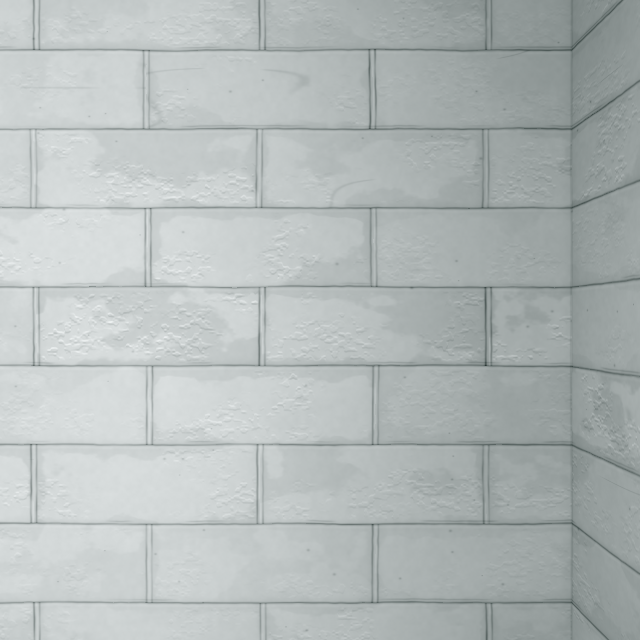
A three.js fragment shader for this texture:

```glsl
// Pale painted block wall in running bond, meeting a receding side wall at the right.
#define ROW_H 0.1233      // course height
#define ROW_BASE 0.0586   // height of the lowest bed joint
#define BRICK_W 0.353     // block length
#define JOINT_X 0.0555    // first upright joint of the odd courses
#define CORNER 0.893      // where the two walls meet
#define SPREAD 2.34       // perspective growth along the side wall
#define BED_WIDTH 0.0016  // half width of a bed joint line
#define WEAR 0.06         // contrast of the patchy paint
#define GRIT 0.09         // relief of the flaking areas

varying vec2 vUv;

float hash(vec2 p) {
  vec3 q = fract(p.xyx * vec3(0.1031, 0.1030, 0.0973));
  q += dot(q, q.yzx + 33.33);
  return fract((q.x + q.y) * q.z);
}

float noise(vec2 p) {
  vec2 i = floor(p), f = fract(p);
  f = f * f * (3.0 - 2.0 * f);
  return mix(mix(hash(i), hash(i + vec2(1.0, 0.0)), f.x),
             mix(hash(i + vec2(0.0, 1.0)), hash(i + 1.0), f.x), f.y);
}

float fbm(vec2 p) {
  float sum = 0.0, amp = 0.5;
  for (int i = 0; i < 5; i++) {
    sum += amp * noise(p);
    p = 2.03 * p + 17.3;
    amp *= 0.5;
  }
  return sum;
}

// Soft line profile around distance zero
float line(float d, float width) {
  return exp(-d * d / (width * width));
}

// Raised flecks of loose paint
float flecks(vec2 p) {
  return smoothstep(0.45, 0.75, 0.65 * noise(p) + 0.35 * noise(p * 2.1 + 8.0));
}

// Sparse small chips, one candidate per grid cell
float chips(vec2 p) {
  vec2 g = p * 26.0, cell = floor(g);
  vec2 center = 0.25 + 0.5 * vec2(hash(cell + 5.0), hash(cell + 61.0));
  vec2 d = (fract(g) - center) * vec2(0.8, 1.0) / 26.0;
  float radius = mix(0.0008, 0.0022, hash(cell + 23.0));
  return step(0.9, hash(cell + 91.0)) * line(length(d), radius);
}

// Broad light: bright at left centre, falling off towards the corner
float lighting(vec2 p, float side) {
  float rise = (p.y - 0.42) * (p.y - 0.42);
  float front = mix(0.834, 0.615, smoothstep(0.18, 0.93, p.x));
  front -= rise * (0.15 + 0.1 * p.x);
  float flank = 0.575 + 0.55 * (p.x - CORNER) - 0.25 * rise;
  return mix(front, flank, side);
}

void main() {
  vec2 p = vUv;
  float side = step(CORNER, p.x);

  // Unfold the side wall into wall coordinates
  float depth = max(p.x - CORNER, 0.0);
  vec2 wall = vec2(p.x + 0.8 * depth, 0.5 + (p.y - 0.5) / (1.0 + SPREAD * depth));
  vec2 bend = vec2(noise(wall * 11.0), noise(wall * 11.0 + 40.0)) - 0.5;
  bend += 0.4 * vec2(noise(wall * 90.0), noise(wall * 90.0 + 9.0)) - 0.2;
  vec2 q = wall + 0.0022 * bend;

  // Running bond: alternate courses shift by half a block
  float rowPos = (q.y - ROW_BASE) / ROW_H;
  float row = floor(rowPos);
  float colPos = (q.x - JOINT_X) / BRICK_W - 0.5 * (1.0 - mod(row, 2.0));
  colPos += 0.02 * (hash(vec2(row, 7.0)) - 0.5);
  vec2 id = vec2(mix(floor(colPos), 9.0, side), row);
  float bed = (fract(rowPos + 0.5) - 0.5) * ROW_H;
  float upright = mix((fract(colPos + 0.5) - 0.5) * BRICK_W, 1.0, side);
  float edge = min(abs(bed), abs(upright));

  // Patchy paint: lighter film inside each block, ragged grey stains at its rim
  float middle = line(p.y - 0.48, 0.3);
  float wear = mix(0.3, 1.0, hash(id + 31.0)) * mix(0.45, 1.0, middle);
  float cloud = fbm(wall * vec2(10.0, 16.0) + id * 7.0);
  float film = smoothstep(0.45, 0.53, cloud + 0.18 * smoothstep(0.0, 0.025, edge) - 0.1);
  float tone = lighting(p, side) + (film - 0.8) * WEAR * wear;
  tone += 0.018 * (hash(id + 12.0) - 0.5);
  tone += 0.04 * (fbm(wall * vec2(5.0, 8.0) + 3.0) - 0.48);
  tone += 0.03 * (fbm(wall * 110.0) - 0.48);

  // Fine flaking relief, lit from above, in the lower part of some blocks
  vec2 fine = wall * vec2(105.0, 165.0);
  float relief = flecks(fine) - flecks(fine + vec2(0.0, 0.45));
  float low = 1.0 - smoothstep(0.3, 0.7, fract(rowPos));
  float flake = smoothstep(0.53, 0.68, fbm(wall * vec2(11.0, 17.0) + id * 3.0) + 0.13 * low);
  tone += relief * GRIT * flake * wear * smoothstep(0.003, 0.012, edge);

  // Hairline cracks and chips
  float crack = line(noise(wall * vec2(3.0, 16.0) + id * 5.0) - 0.5, 0.012);
  tone -= 0.05 * crack * step(0.75, hash(id + 77.0)) * smoothstep(0.5, 0.7, noise(wall * 11.0));
  tone -= 0.1 * chips(wall);

  // Bed joints: thin dark line, pale lip below, broken second line above
  float worn = noise(wall * vec2(22.0, 8.0) + row);
  tone -= line(bed, BED_WIDTH) * mix(0.1, 0.25, worn) + 0.03 * line(bed, 0.007);
  tone += 0.03 * line(bed + 0.0045, 0.0025);
  tone -= 0.08 * line(bed - 0.0045, 0.0014) * smoothstep(0.5, 0.8, noise(wall * vec2(16.0, 5.0) + 21.0));

  // Upright joints: pale mortar strip between two uneven dark lines
  float strength = mix(0.6, 1.2, hash(vec2(floor(colPos + 0.5), row) + 4.0));
  float broken = noise(wall * vec2(8.0, 38.0));
  tone += 0.03 * line(upright, 0.0028) - 0.025 * line(upright, 0.011);
  tone -= strength * mix(0.09, 0.25, broken) * line(upright + 0.0045, 0.0017);
  tone -= strength * mix(0.2, 0.06, broken) * line(upright - 0.0042, 0.0016);

  // Shaded inner corner
  float fold = p.x - CORNER + 0.0015 * bend.y;
  tone -= 0.07 * line(fold, 0.0018) + 0.02 * line(fold, 0.012);

  // Cool grey tint, slightly greener in the shade
  vec3 color = vec3(tone) + vec3(0.0, 0.02, 0.02);
  color += vec3(0.0, 0.05, 0.035) * (0.82 - tone);
  gl_FragColor = vec4(clamp(color, 0.0, 1.0), 1.0);
}
```
